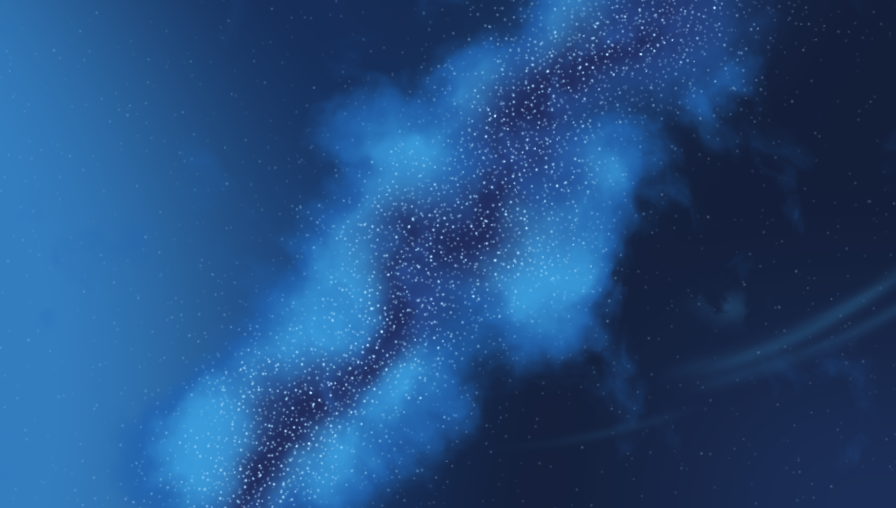
Reproduce this texture procedurally as a Shadertoy shader.

```glsl
// x, y, radius, strength of each bright cloud
const vec4 CLOUDS[11] = vec4[11](
    vec4(0.41, 0.12, 0.14, 0.85), vec4(0.64, 0.08, 0.14, 0.72),
    vec4(0.57, 0.32, 0.13, 0.68), vec4(0.80, 0.25, 0.11, 0.60),
    vec4(0.69, 0.47, 0.11, 0.78), vec4(0.79, 0.65, 0.12, 0.90),
    vec4(0.94, 0.77, 0.10, 0.65), vec4(1.03, 0.45, 0.14, 0.95),
    vec4(1.19, 0.65, 0.11, 0.78), vec4(1.08, 0.94, 0.11, 0.80),
    vec4(1.38, 0.90, 0.17, 0.32));

// x, y, half width along the dust lane
const vec3 LANE[9] = vec3[9](
    vec3(0.48, 0.02, 0.045), vec3(0.55, 0.18, 0.045), vec3(0.72, 0.28, 0.028),
    vec3(0.79, 0.40, 0.045), vec3(0.81, 0.51, 0.068), vec3(0.97, 0.55, 0.050),
    vec3(1.03, 0.71, 0.072), vec3(1.08, 0.85, 0.062), vec3(1.30, 0.98, 0.085));

float hash(vec2 p) {
    vec3 q = fract(p.xyx * vec3(0.1031, 0.1030, 0.0973));
    q += dot(q, q.yzx + 33.33);
    return fract((q.x + q.y) * q.z);
}

float noise(vec2 p) {
    vec2 i = floor(p), f = fract(p);
    f = f * f * f * (f * (f * 6.0 - 15.0) + 10.0);
    return mix(mix(hash(i), hash(i + vec2(1, 0)), f.x),
               mix(hash(i + vec2(0, 1)), hash(i + vec2(1, 1)), f.x), f.y);
}

float fbm(vec2 p) {
    float sum = 0.0, amp = 0.5;
    for (int i = 0; i < 5; i++) {
        sum += amp * noise(p);
        p = mat2(1.6, 1.2, -1.2, 1.6) * p + 17.3;
        amp *= 0.5;
    }
    return sum;
}

float gauss(float d) { return exp(-d * d); }

float cloudGlow(vec2 p) {
    float gap = 1.0;
    for (int i = 0; i < 11; i++) {
        vec4 c = CLOUDS[i];
        gap *= 1.0 - c.w * gauss(length(p - c.xy) / c.z);
    }
    return 1.0 - gap;
}

// Distance to the lane: x relative to its width, y absolute
vec2 laneDistance(vec2 p) {
    vec2 best = vec2(1e3);
    for (int i = 0; i < 8; i++) {
        vec3 a = LANE[i], ab = LANE[i + 1] - a;
        float h = clamp(dot(p - a.xy, ab.xy) / dot(ab.xy, ab.xy), 0.0, 1.0);
        vec3 c = a + ab * h;
        float d = length(p - c.xy);
        best = min(best, vec2(d / c.z, d));
    }
    return best;
}

float stars(vec2 p, float angle, float cells, float density, float radius) {
    p = mat2(cos(angle), sin(angle), -sin(angle), cos(angle)) * p + 5.0;
    vec2 id = floor(p * cells);
    vec2 jitter = vec2(hash(id + 11.7), hash(id + 47.1)) * 0.7 + 0.15;
    float d = length(p - (id + jitter) / cells);
    float light = mix(0.25, 1.0, pow(hash(id + 83.9), 2.0));
    return step(hash(id + 5.3), density) * light * gauss(d / radius);
}

float wisp(vec2 p, vec3 curve, float startX, float endX, float width) {
    float t = p.x - startX;
    float y = curve.x + t * (curve.y + t * curve.z);
    float fade = smoothstep(-0.04, 0.16, t) * smoothstep(endX + 0.1, endX - 0.1, p.x);
    return fade * gauss((p.y - y) / width);
}

vec3 nightSky(vec2 p) {
    vec3 sky = mix(vec3(0.085, 0.18, 0.35), vec3(0.075, 0.12, 0.225),
                   smoothstep(0.6, 1.12, p.x));
    float lowRight = smoothstep(0.65, 0.0, p.y) * smoothstep(0.95, 1.7, p.x);
    sky = mix(sky, vec3(0.115, 0.20, 0.38), 0.75 * lowRight);
    float rise = p.y - 0.5;
    float lean = p.x + 0.25 * rise + 0.45 * rise * rise;
    return mix(sky, vec3(0.20, 0.49, 0.75), smoothstep(0.84, 0.02, lean));
}

void mainImage(out vec4 fragColor, in vec2 fragCoord) {
    vec2 p = fragCoord / iResolution.y;
    vec2 swirl = vec2(fbm(p * 5.0 + 3.1), fbm(p * 5.0 + 41.7)) - 0.48;
    vec2 q = p + 0.17 * swirl;
    float grain = fbm(p * 7.0 + swirl + 9.2);
    float detail = fbm(p * 15.0 + 2.0 * swirl + 23.0) - 0.48;
    vec2 lane = laneDistance(p + 0.14 * swirl);
    vec3 color = nightSky(p);

    // Soft halo along the band, broader on its left
    float side = dot(p - vec2(0.48, 0.0), vec2(0.79, -0.61));
    float halo = gauss(side / (side < 0.0 ? 0.24 : 0.17));
    color = mix(color, max(color, vec3(0.12, 0.33, 0.60)), 0.55 * halo);

    // Bright clouds, joined by a fill along the lane
    float glow = 1.0 - (1.0 - cloudGlow(q)) * (1.0 - 0.28 * gauss(lane.y / 0.14));
    float body = clamp(glow + 0.5 * (grain - 0.48) + 0.3 * detail, 0.0, 1.0);
    color = mix(color, vec3(0.13, 0.39, 0.69), 0.9 * smoothstep(0.08, 0.5, body));
    color = mix(color, vec3(0.23, 0.62, 0.87), 0.95 * smoothstep(0.38, 0.95, body));

    // Violet dust around a dark lane
    color = mix(color, vec3(0.18, 0.26, 0.53), 0.6 * gauss(lane.x * 0.62));
    float dust = gauss(lane.x * 0.9) * smoothstep(0.14, 0.54, grain + 0.4 * detail);
    color = mix(color, vec3(0.115, 0.15, 0.33), 0.9 * dust);

    // Thin wisps and a small cloud on the right
    float veil = wisp(p, vec3(0.265, 0.13, 0.65), 1.31, 1.85, 0.019);
    veil += 0.7 * wisp(p, vec3(0.235, 0.18, 0.50), 1.36, 1.85, 0.015);
    veil += 0.35 * wisp(p, vec3(0.115, 0.09, 0.30), 0.98, 1.32, 0.010);
    veil *= 0.15 + 0.9 * fbm(vec2(p.x * 4.0, (p.y - 0.4 * p.x) * 26.0));
    float puff = gauss(length((p - vec2(1.43, 0.395)) / vec2(0.055, 0.03)));
    veil += 0.7 * puff * smoothstep(0.3, 0.65, fbm(p * 26.0 + 2.4));
    color += vec3(0.05, 0.15, 0.18) * veil;

    // Stars gather near the lane
    float crowd = gauss(lane.y / 0.17);
    float light = stars(p, 0.4, 60.0, 0.03 + 0.72 * crowd, 0.0025);
    light += 0.85 * stars(p, 1.1, 84.0, 0.03 + 0.62 * crowd, 0.0022);
    light += 0.7 * stars(p, 2.0, 47.0, 0.10 + 0.50 * crowd, 0.0024);
    light *= mix(0.27, 0.97, crowd);
    color = mix(color, vec3(0.68, 0.88, 1.0), clamp(light, 0.0, 1.0));

    fragColor = vec4(color, 1.0);
}
```
